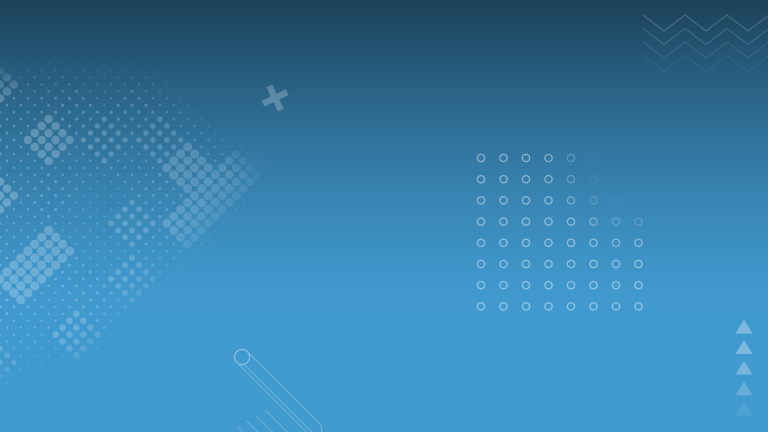
Give the GLSL for this background, as a Shadertoy shader.

```glsl
// Blue vertical gradient decorated with faint pale ornaments: a diagonal
// halftone, a plus sign, zigzags, a ring grid, triangles and an outlined bar.
// Each ornament is a repeated distance function blended over the gradient.

const float CANVAS_HEIGHT = 432.0;           // design units from top to bottom
const vec3 SKY_BLUE = vec3(0.255, 0.602, 0.812);
const vec3 PALE = vec3(0.93, 0.96, 0.98);
const float SHADE_DEPTH = 0.575;             // darkening at the top edge
const float SHADE_END = 310.0;               // where the darkening stops

const float DOT_STEP = 6.95;                 // half diagonal of the dot lattice
const float BLOCK_DOTS = 4.0;                // dots along one side of a block
const vec2 RING_FIRST = vec2(481.0, 158.0);
const vec2 RING_STEP = vec2(22.5, 21.2);
const float RING_RADIUS = 3.6;
const vec2 PLUS_CENTER = vec2(275.0, 98.0);
const float PLUS_TILT = 0.44;
const vec2 ZIGZAG_START = vec2(643.0, 15.0);
const vec2 TRIANGLE_TOP = vec2(744.0, 319.5);
const vec2 TRIANGLE_SIZE = vec2(8.5, 14.0);
const float TRIANGLE_STEP = 20.5;
const vec2 BAR_START = vec2(242.0, 357.0);
const float BAR_LENGTH = 102.0;
const float BAR_RADIUS = 7.5;

// Accented halftone blocks: block column, block row, dot radius
const vec3 ACCENTS[15] = vec3[15](
    vec3(6, 0, 4.5), vec3(7, 0, 4.5), vec3(7, -1, 4.4), vec3(7, 1, 4.3), vec3(5, -4, 4.6),
    vec3(5, -5, 4.6), vec3(3, -4, 4.2), vec3(3, -2, 4.2), vec3(1, -2, 4.2), vec3(4, -1, 2.6),
    vec3(5, 0, 2.7), vec3(6, -2, 2.8), vec3(7, -3, 2.9), vec3(7, -5, 3.2), vec3(6, -7, 2.8));

float pixelSize;

float cover(float d) { return smoothstep(0.6, -0.6, d / pixelSize); }

float stroke(float d, float width) { return cover(abs(d) - 0.5 * width); }

vec2 gradientAt(vec2 cell) {
    float angle = 6.2832 * fract(sin(dot(cell, vec2(127.1, 311.7))) * 4375.5);
    return vec2(cos(angle), sin(angle));
}

float gradientNoise(vec2 p) {
    vec2 i = floor(p), f = fract(p), w = f * f * (3.0 - 2.0 * f);
    vec2 e = vec2(1.0, 0.0);
    float low = mix(dot(gradientAt(i), f), dot(gradientAt(i + e), f - e), w.x);
    float high = mix(dot(gradientAt(i + e.yx), f - e.yx), dot(gradientAt(i + 1.0), f - 1.0), w.x);
    return mix(low, high, w.y);
}

float boxDistance(vec2 p, vec2 halfSize) {
    vec2 d = abs(p) - halfSize;
    return length(max(d, 0.0)) + min(max(d.x, d.y), 0.0);
}

float halftone(vec2 p) {
    vec2 q = p - vec2(0.0, 1.0);
    vec2 lattice = vec2(q.x + q.y, q.x - q.y) / (2.0 * DOT_STEP);
    vec2 dotId = round(lattice);
    vec2 block = floor(dotId / BLOCK_DOTS);
    float radius = 1.25 + 1.1 * gradientNoise(block * 0.63 + 0.37);
    for (int i = 0; i < ACCENTS.length(); i++)
        if (distance(block, ACCENTS[i].xy) < 0.5) radius = ACCENTS[i].z;
    float d = length(lattice - dotId) * DOT_STEP * sqrt(2.0) - radius;
    float fade = smoothstep(480.0, 395.0, p.x + p.y) * smoothstep(105.0, 55.0, p.x - p.y)
               * smoothstep(45.0, 110.0, p.y) * smoothstep(405.0, 330.0, p.y);
    return cover(d) * fade * mix(0.27, 0.17, clamp(p.x / 230.0, 0.0, 1.0));
}

float plusSign(vec2 p) {
    float c = cos(PLUS_TILT), s = sin(PLUS_TILT);
    vec2 q = mat2(c, s, -s, c) * (p - PLUS_CENTER);
    vec2 arm = vec2(13.3, 3.2);
    return 0.25 * cover(min(boxDistance(q, arm), boxDistance(q, arm.yx)));
}

float zigzags(vec2 p) {
    vec2 q = p - ZIGZAG_START;
    float wave = 16.0 * (1.0 - abs(mod(q.x, 42.0) / 21.0 - 1.0));
    float sum = 0.0;
    for (float k = 0.0; k < 4.0; k++)
        sum += (0.2 - 0.045 * k) * stroke((q.y - wave - 13.5 * k) * 0.795, 1.1);
    return sum * cover(-q.x);
}

float ringGrid(vec2 p) {
    vec2 id = clamp(round((p - RING_FIRST) / RING_STEP), 0.0, 7.0);
    vec2 center = RING_FIRST + id * RING_STEP;
    vec2 corner = RING_FIRST + vec2(7.0, 0.0) * RING_STEP;
    float fade = smoothstep(35.0, 100.0, distance(center, corner));
    return 0.47 * fade * stroke(length(p - center) - RING_RADIUS, 1.3);
}

float triangles(vec2 p) {
    float k = clamp(floor((p.y - TRIANGLE_TOP.y + 3.0) / TRIANGLE_STEP), 0.0, 4.0);
    vec2 q = p - TRIANGLE_TOP - vec2(0.0, k * TRIANGLE_STEP);
    float side = (abs(q.x) * TRIANGLE_SIZE.y - q.y * TRIANGLE_SIZE.x) / length(TRIANGLE_SIZE);
    return mix(0.36, 0.08, pow(k / 4.0, 2.5)) * cover(max(side, q.y - TRIANGLE_SIZE.y));
}

float outlinedBar(vec2 p) {
    vec2 q = p - BAR_START;
    q = vec2(q.x + q.y, q.x - q.y) * sqrt(0.5);      // along, across
    float capsule = length(vec2(q.x - clamp(q.x, 0.0, BAR_LENGTH), q.y)) - BAR_RADIUS;
    float ink = max(0.3 * stroke(capsule, 1.1), 0.42 * stroke(length(q) - BAR_RADIUS, 1.2));
    ink = max(ink, 0.25 * stroke(q.y + 4.0, 1.0) * cover(7.0 - q.x) * cover(capsule));
    for (float k = 0.0; k < 4.0; k++)                // hatch beside the bar
        ink = max(ink, 0.25 * stroke(q.y + 21.0 + 10.5 * k, 1.0) * cover(53.7 - 2.6 * k - q.x));
    return ink;
}

void mainImage(out vec4 fragColor, in vec2 fragCoord) {
    pixelSize = CANVAS_HEIGHT / iResolution.y;
    // Design space runs downward from the top edge
    vec2 p = vec2(fragCoord.x, iResolution.y - fragCoord.y) * pixelSize;
    float shade = pow(max(1.0 - p.y / SHADE_END, 0.0), 1.4);
    vec3 color = SKY_BLUE * (1.0 - SHADE_DEPTH * shade);
    float ink = halftone(p) + plusSign(p) + zigzags(p) + ringGrid(p) + triangles(p) + outlinedBar(p);
    fragColor = vec4(mix(color, PALE, clamp(ink, 0.0, 1.0)), 1.0);
}
```
